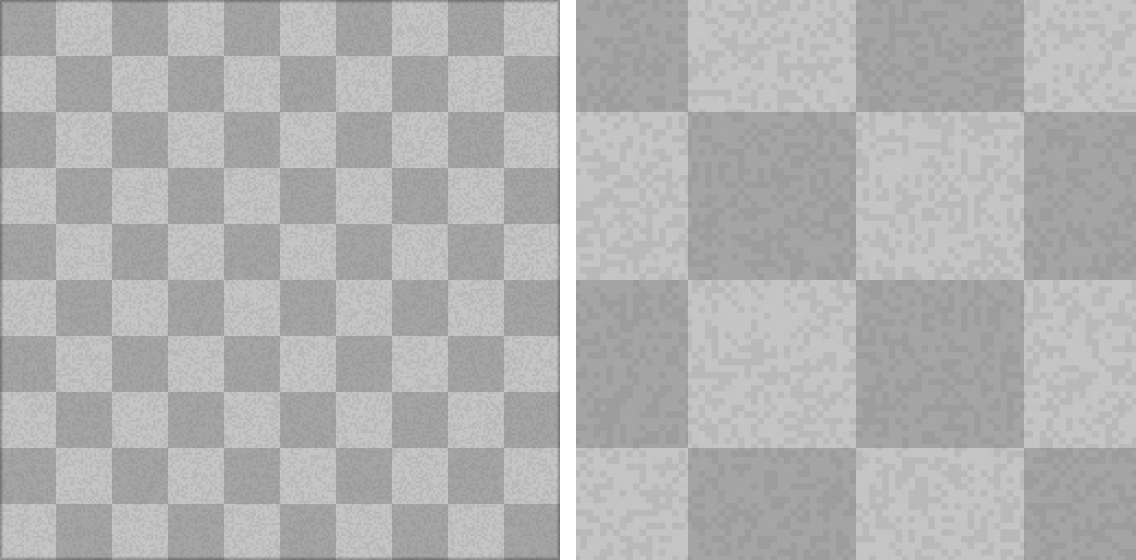
Left, the full canvas; right, a detail of the centre.
This pattern is drawn by a Shadertoy shader. Its source:

```glsl
// Grey ten by ten checkerboard with a fine two-tone square grain and a thin,
// soft dark rim. The board is a product of two antialiased square waves; the
// grain is a hashed lattice whose cell borders are blended over one pixel.

const float TILES = 10.0;            // tiles across and down
const float GRAIN_CELLS = 256.0;     // grain cells across and down
const float LIGHT_GREY = 0.752;
const float DARK_GREY = 0.632;
const float GRAIN_LIGHT = 0.046;     // tone step on light tiles
const float GRAIN_DARK = 0.032;      // tone step on dark tiles
const float SPECK_SHARE = 0.40;      // share of darker grain cells
const float GRAIN_JITTER = 0.2;      // small tone spread inside each level
const float RIM_WIDTH = 0.0075;
const float RIM_STRENGTH = 0.27;

// Integer hash of a lattice cell, returning 0 to 1
float hash(vec2 cell) {
    uvec2 q = uvec2(ivec2(cell) + 64) * uvec2(1597u, 3571u);
    uint n = (q.x ^ (q.y << 7)) * 73013u;
    n = (n ^ (n >> 15)) * 48271u;
    n = (n ^ (n >> 13)) * 69621u;
    n ^= n >> 16;
    return float(n & 65535u) / 65535.0;
}

// Zero-mean tone of one grain cell
float grainTone(vec2 cell) {
    float level = step(SPECK_SHARE, hash(cell)) - (1.0 - SPECK_SHARE);
    return level + GRAIN_JITTER * (hash(cell + vec2(511.0, 307.0)) - 0.5);
}

// Grain lattice with pixel-wide blends between neighbouring cells
float grain(vec2 uv, vec2 pixel) {
    vec2 p = uv * GRAIN_CELLS - 0.5;
    vec2 cell = floor(p);
    vec2 blendWidth = min(pixel * GRAIN_CELLS, vec2(1.0));
    vec2 f = clamp((fract(p) - 0.5) / blendWidth + 0.5, 0.0, 1.0);
    float bottom = mix(grainTone(cell), grainTone(cell + vec2(1.0, 0.0)), f.x);
    float top = mix(grainTone(cell + vec2(0.0, 1.0)), grainTone(cell + 1.0), f.x);
    return mix(bottom, top, f.y);
}

// One on light tiles, zero on dark tiles; the lower left tile is light
float checker(vec2 uv, vec2 pixel) {
    vec2 p = uv * TILES;
    vec2 edgeDistance = 0.5 - abs(fract(p) - 0.5);
    vec2 parity = 1.0 - 2.0 * mod(floor(p), 2.0);
    vec2 wave = parity * clamp(2.0 * edgeDistance / (pixel * TILES), 0.0, 1.0);
    return 0.5 + 0.5 * wave.x * wave.y;
}

void mainImage(out vec4 fragColor, in vec2 fragCoord) {
    vec2 uv = fragCoord / iResolution.xy;
    vec2 pixel = 1.0 / iResolution.xy;

    // Tiles and grain
    float tile = checker(uv, pixel);
    float grey = mix(DARK_GREY, LIGHT_GREY, tile);
    grey += grain(uv, pixel) * mix(GRAIN_DARK, GRAIN_LIGHT, tile);

    // Dark rim fading inwards
    vec2 inset = min(uv, 1.0 - uv);
    float rim = 1.0 - smoothstep(0.0, RIM_WIDTH, min(inset.x, inset.y));
    grey *= 1.0 - RIM_STRENGTH * rim;

    fragColor = vec4(vec3(grey), 1.0);
}
```
